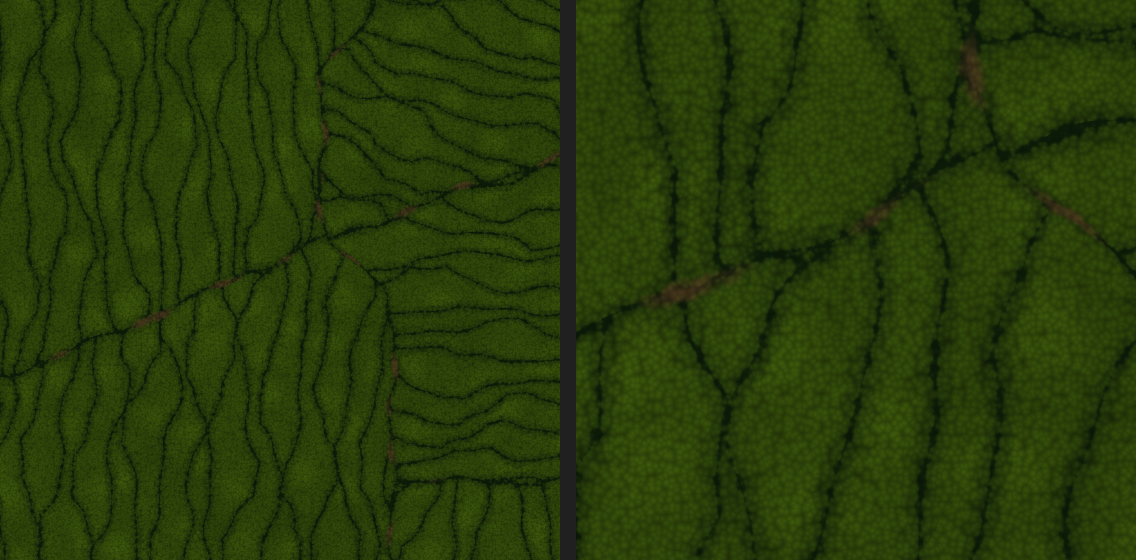
Left: the whole. Right: its middle third, enlarged.
Reproduce this texture procedurally as a WebGL 1 fragment shader.

```glsl
precision highp float;
// Aerial view of hedge rows: five fields of wavy rows divided by narrow paths.
// Every gap between rows wanders on its own and merges with its neighbours;
// cellular noise adds the leaf grain, sunny blotches and bare soil.
uniform vec2 u_resolution;

vec2 hash2(vec2 p) {
  return fract(sin(vec2(dot(p, vec2(127.1, 311.7)), dot(p, vec2(269.5, 183.3)))) * 4375.85);
}

// Distance to the nearest jittered cell point.
float cellular(vec2 p) {
  vec2 cell = floor(p), f = fract(p);
  float nearest = 4.0;
  for (int y = -1; y <= 1; y++) {
    for (int x = -1; x <= 1; x++) {
      vec2 o = vec2(float(x), float(y));
      vec2 d = o + hash2(cell + o) - f;
      nearest = min(nearest, dot(d, d));
    }
  }
  return sqrt(nearest);
}

float smoothMin(float a, float b, float k) {
  float h = max(k - abs(a - b), 0.0) / k;
  return min(a, b) - 0.25 * h * h * k;
}

// Position of one gap, in rows; the clamp lets neighbours touch but not cross.
float gapPosition(float row, float v, float field) {
  vec2 h = hash2(vec2(row, field * 7.0 + 2.0));
  float s = 0.62 * sin(v * (10.0 + 7.0 * h.y) + 6.28 * h.x)
          + 0.38 * sin(v * (23.0 + 9.0 * h.x) + 40.0 * h.y);
  float wander = clamp(0.75 * s * (0.4 + s * s), -0.5, 0.5);
  return row + wander + 0.035 * sin(v * 75.0 + 30.0 * h.x);
}

// Distance to the nearest gap between the rows of a field.
float gapDistance(vec2 p, float field) {
  vec2 q = p;                                        // x across rows, y along
  float pitch = 0.047;
  if (field < 0.5) q.x += 0.13 * smoothstep(0.25, 0.6, p.x) * (p.y - 0.5);
  else if (field < 1.5) q.x -= 0.06 * p.y;
  else if (field < 2.5) q = vec2(0.93 * p.y + 0.36 * (p.x - 0.8), 0.93 * p.x - 0.36 * p.y);
  else if (field < 3.5) { q = p.yx; pitch = 0.045; }
  else pitch = 0.058;

  q.x += 0.006 * sin(17.0 * q.y + 14.0 * q.x + field)
       + 0.0025 * sin(41.0 * q.y - 33.0 * q.x);

  float center = floor(q.x / pitch + 0.5);
  float nearest = 1.0;
  for (int i = -1; i <= 1; i++) {
    float row = center + float(i);
    float at = gapPosition(row, q.y, field);
    float slant = (gapPosition(row, q.y + 0.002, field) - at) * pitch / 0.002;
    float d = abs(q.x - at * pitch) / sqrt(1.0 + slant * slant);
    nearest = smoothMin(nearest, d, 0.005);
  }
  return nearest;
}

void main() {
  vec2 p = gl_FragCoord.xy / u_resolution.y;
  float pixel = 1.0 / u_resolution.y;

  // Paths that divide the fields
  vec2 w = p + 0.006 * vec2(sin(31.0 * p.y) + 0.5 * sin(73.0 * p.y), sin(29.0 * p.x) + 0.5 * sin(67.0 * p.x));
  float side = w.x - 0.575 - 0.125 * (1.0 - smoothstep(0.47, 0.58, w.y)) - 0.09 * smoothstep(0.85, 1.0, w.y);
  float diagonal = w.y - 0.33 - 0.34 * w.x - 0.16 * w.x * w.x;
  float slope = w.y - 0.57 - 0.36 * (w.x - 0.58);
  float base = w.y - 0.14;
  float field, path;
  if (side < 0.0) {
    field = diagonal > 0.0 ? 0.0 : 1.0;
    path = min(-side, 0.9 * abs(diagonal));
  } else {
    field = slope > 0.0 ? 2.0 : (base > 0.0 ? 3.0 : 4.0);
    path = min(side, min(0.93 * abs(slope), abs(base)));
  }

  // Leaf grain and ragged, rounded row edges
  float fine = cellular(p * 250.0);
  float coarse = cellular(p * 115.0 + 9.0);
  float grain = 0.65 * fine + 0.35 * coarse - 0.49;
  float d = smoothMin(gapDistance(p, field), path, 0.013);
  d += 0.0045 * (0.5 - coarse) + 0.002 * (0.5 - fine);

  // Foliage, slightly brighter along the crown of each row
  float blotch = cellular(p * 19.0 + 0.05 * sin(p.yx * 150.0));
  float broad = sin(7.0 * p.x + 3.0 * sin(5.0 * p.y)) * sin(9.0 * p.y + 2.0 * p.x);
  vec3 color = mix(vec3(0.12, 0.19, 0.034), vec3(0.162, 0.242, 0.031), smoothstep(0.001, 0.014, d));
  color *= 1.0 + 0.035 * broad + 0.14 * (0.5 - blotch);
  float sunny = 1.0 - smoothstep(0.05, 0.4, cellular(p * 10.0 + 4.0));
  color += vec3(0.03, 0.038, 0.004) * sunny * smoothstep(0.004, 0.02, d);
  color *= 1.0 - 0.6 * grain;

  // Shadowed gaps, with soil showing along the paths
  float shadow = 1.0 - smoothstep(-0.0005, 0.0029 + 0.5 * pixel, d);
  color = mix(color, vec3(0.045, 0.1, 0.03) * (1.0 - 0.4 * grain), shadow);
  float bare = 1.0 - smoothstep(0.1, 0.5, cellular(p * 15.0 + 2.0));
  float soil = bare * (1.0 - smoothstep(0.001, 0.003 + 0.006 * bare, path + 0.006 * (coarse - 0.5)));
  color = mix(color, vec3(0.28, 0.2, 0.11) * (1.0 - 0.5 * grain), 0.75 * soil);

  gl_FragColor = vec4(color, 1.0);
}
```
